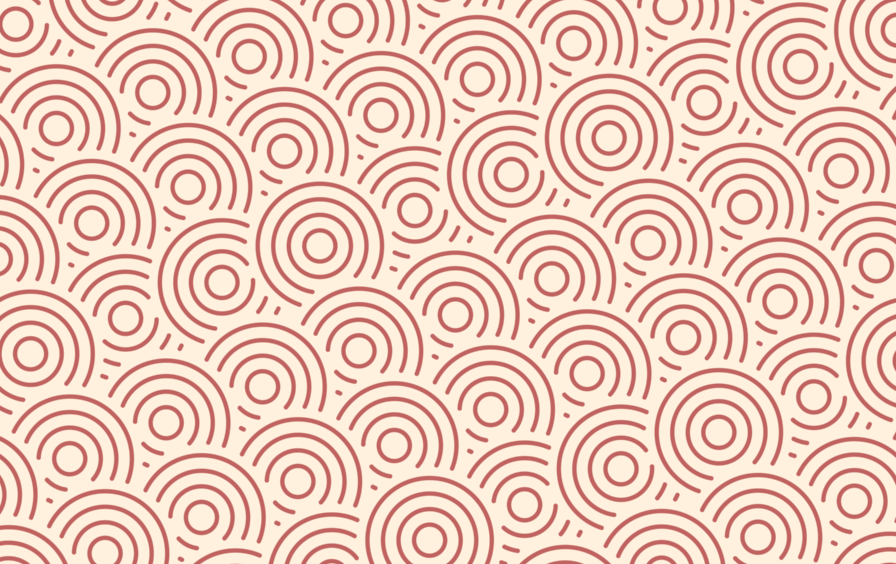
A Shadertoy shader for this pattern:

```glsl
// Tilted grid of overlapping concentric rings, drawn as round-capped arcs.
// Each motif is clipped by the clearance discs of the neighbours above it in
// the stack; every third row has one motif lying over both its sides.

const float CLEARANCE = 0.73;

// Cell centre in grid units: x along the row, y down the rows.
vec2 cellCentre(vec2 cell) {
    bool stackedRow = mod(cell.y, 3.0) < 0.5;
    float shift = stackedRow && mod(cell.x, 3.0) > 0.5 ? 0.015 : 0.0;
    return vec2(cell.x - shift, cell.y * 0.982 + 0.106 * ceil(cell.y / 3.0));
}

// Is the point inside any clearance disc other than the skipped one?
bool isCovered(vec2 point, vec2 discs[3], int skip) {
    for (int i = 0; i < 3; i++)
        if (i != skip && distance(point, discs[i]) < CLEARANCE) return true;
    return false;
}

// Distance to the visible parts of a ring, with round ends.
float clippedRing(vec2 p, float radius, vec2 discs[3]) {
    float nearest = 9.0;
    float len = max(length(p), 1e-4);
    if (!isCovered(p / len * radius, discs, -1)) nearest = abs(len - radius);

    for (int i = 0; i < 3; i++) {
        float d = length(discs[i]);
        float along = (d * d + radius * radius - CLEARANCE * CLEARANCE) / (2.0 * d);
        if (along >= radius) continue;
        vec2 dir = discs[i] / d;
        vec2 side = vec2(-dir.y, dir.x) * sqrt(radius * radius - along * along);
        for (float s = -1.0; s < 2.0; s += 2.0) {
            vec2 end = dir * along + side * s;
            if (!isCovered(end, discs, i)) nearest = min(nearest, distance(p, end));
        }
    }
    return nearest;
}

// Distance to the four rings of one cell.
float motif(vec2 p, vec2 cell) {
    vec2 centre = cellCentre(cell);
    vec2 q = p - centre;
    if (length(q) > 0.7) return 9.0;

    // Covering neighbours: below always, left or right by stacking order.
    float column = mod(cell.x, 3.0);
    bool stackedRow = mod(cell.y, 3.0) < 0.5;
    bool leftCovers = !stackedRow || abs(column - 1.0) < 0.5;
    bool rightCovers = stackedRow && column > 0.5;
    vec2 discs[3];
    discs[0] = cellCentre(cell + vec2(0, 1)) - centre;
    discs[1] = leftCovers ? cellCentre(cell - vec2(1, 0)) - centre : vec2(9);
    discs[2] = rightCovers ? cellCentre(cell + vec2(1, 0)) - centre : vec2(9);

    float nearest = 9.0;
    for (float ring = 1.0; ring < 4.5; ring++)
        nearest = min(nearest, clippedRing(q, ring * 0.151, discs));
    return nearest;
}

void mainImage(out vec4 fragColor, in vec2 fragCoord) {
    // Tilted grid space, y pointing down the rows.
    float scale = 8.707;
    vec2 uv = (fragCoord / iResolution.x - vec2(0.357, 0.355)) * scale;
    float c = cos(0.357), s = sin(0.357);
    vec2 p = vec2(dot(uv, vec2(c, s)), dot(uv, vec2(s, -c)));

    // Nearest line among the surrounding cells.
    vec2 home = round(p / vec2(1.0, 1.0173));
    float lineDist = 9.0;
    for (float y = -1.0; y < 1.5; y++)
        for (float x = -1.0; x < 1.5; x++)
            lineDist = min(lineDist, motif(p, home + vec2(x, y)));

    // Rose lines on cream.
    float pixel = scale / iResolution.x;
    float ink = 1.0 - smoothstep(-pixel, pixel, lineDist - 0.021);
    vec3 color = mix(vec3(1.0, 0.945, 0.87), vec3(0.75, 0.385, 0.375), ink);
    fragColor = vec4(color, 1.0);
}
```
